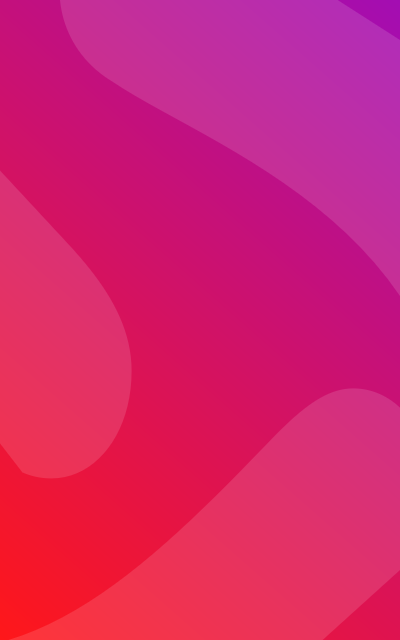
A WebGL 2 fragment shader for this background:

```glsl
#version 300 es
precision highp float;
// Diagonal red-to-violet gradient under three translucent flowing shapes.
// Each shape is a closed outline of lines and cubic curves; a signed distance
// to that outline gives a smooth edge. The canvas spans 100 by 160 units.

uniform vec2 u_resolution;
out vec4 fragColor;

const vec2 CANVAS = vec2(100.0, 160.0);
const vec3 RED = vec3(1.0, 0.09, 0.10);
const vec3 VIOLET = vec3(0.64, 0.05, 0.70);
const float VEIL = 0.13;
const int STEPS = 20;

// Outline state: x = nearest squared distance, y = side (+1 outside, -1 inside)
vec2 emptyOutline() {
  return vec2(1e6, 1.0);
}

void addLine(vec2 p, vec2 a, vec2 b, inout vec2 state) {
  vec2 edge = b - a;
  vec2 toP = p - a;
  vec2 gap = toP - edge * clamp(dot(toP, edge) / dot(edge, edge), 0.0, 1.0);
  state.x = min(state.x, dot(gap, gap));
  // Even-odd rule: flip the side for every edge crossed to the right
  if ((a.y > p.y) != (b.y > p.y)) {
    float crossing = a.x + edge.x * toP.y / edge.y;
    if (p.x < crossing) state.y = -state.y;
  }
}

vec2 cubic(vec2 a, vec2 b, vec2 c, vec2 d, float t) {
  float s = 1.0 - t;
  return s * s * s * a + 3.0 * s * t * (s * b + t * c) + t * t * t * d;
}

void addCurve(vec2 p, vec2 a, vec2 b, vec2 c, vec2 d, inout vec2 state) {
  vec2 previous = a;
  for (int i = 1; i <= STEPS; i++) {
    vec2 next = cubic(a, b, c, d, float(i) / float(STEPS));
    addLine(p, previous, next, state);
    previous = next;
  }
}

float coverage(vec2 state, float pixel) {
  float signedDistance = state.y * sqrt(state.x);
  return clamp(0.5 - signedDistance / pixel, 0.0, 1.0);
}

// Broad ribbon across the upper right
vec2 upperRibbon(vec2 p) {
  vec2 s = emptyOutline();
  vec2 start = vec2(14.8, 162.7), top = vec2(15.0, 160.0);
  vec2 bend = vec2(28.1, 139.6), right = vec2(100.0, 86.0);
  vec2 low = vec2(104.2, 80.0), high = vec2(104.2, 147.3), cut = vec2(80.2, 162.7);
  addLine(p, start, top, s);
  addCurve(p, top, vec2(15.8, 151.7), vec2(20.4, 144.2), bend, s);
  addCurve(p, bend, vec2(44.8, 128.3), vec2(80.2, 115.2), right, s);
  addLine(p, right, low, s);
  addLine(p, low, high, s);
  addLine(p, high, cut, s);
  addLine(p, cut, start, s);
  return s;
}

// Rounded lobe entering from the left
vec2 leftLobe(vec2 p) {
  vec2 s = emptyOutline();
  vec2 start = vec2(-4.2, 121.9), shoulder = vec2(17.7, 98.3);
  vec2 side = vec2(32.9, 67.3), base = vec2(12.9, 40.4);
  vec2 corner = vec2(5.6, 41.9), exitPoint = vec2(-4.2, 54.6);
  addLine(p, start, shoulder, s);
  addCurve(p, shoulder, vec2(26.0, 89.2), vec2(32.9, 79.2), side, s);
  addCurve(p, side, vec2(32.9, 51.7), vec2(24.0, 40.4), base, s);
  addCurve(p, base, vec2(10.0, 40.4), vec2(7.7, 41.0), corner, s);
  addLine(p, corner, exitPoint, s);
  addLine(p, exitPoint, start, s);
  return s;
}

// Rising wave along the lower right
vec2 lowerWave(vec2 p) {
  vec2 s = emptyOutline();
  vec2 start = vec2(-4.2, -1.9), foot = vec2(2.1, 0.0), slope = vec2(66.7, 49.0);
  vec2 crest = vec2(88.3, 62.9), right = vec2(100.0, 58.1);
  vec2 high = vec2(104.2, 54.2), low = vec2(104.2, 21.3), cut = vec2(76.0, -4.2);
  addLine(p, start, foot, s);
  addCurve(p, foot, vec2(25.0, 6.9), vec2(45.8, 27.3), slope, s);
  addCurve(p, slope, vec2(75.0, 57.7), vec2(81.3, 62.9), crest, s);
  addCurve(p, crest, vec2(92.9, 62.9), vec2(96.9, 61.0), right, s);
  addLine(p, right, high, s);
  addLine(p, high, low, s);
  addLine(p, low, cut, s);
  addLine(p, cut, start, s);
  return s;
}

void main() {
  vec2 p = gl_FragCoord.xy / u_resolution * CANVAS;
  float pixel = CANVAS.x / u_resolution.x;

  // Diagonal gradient from the lower left to the upper right
  vec2 direction = vec2(0.66, 0.75);
  vec3 color = mix(RED, VIOLET, dot(p, direction) / dot(CANVAS, direction));

  // White veils
  float veil = coverage(upperRibbon(p), pixel);
  veil = max(veil, coverage(leftLobe(p), pixel));
  veil = max(veil, coverage(lowerWave(p), pixel));
  fragColor = vec4(mix(color, vec3(1.0), VEIL * veil), 1.0);
}
```
